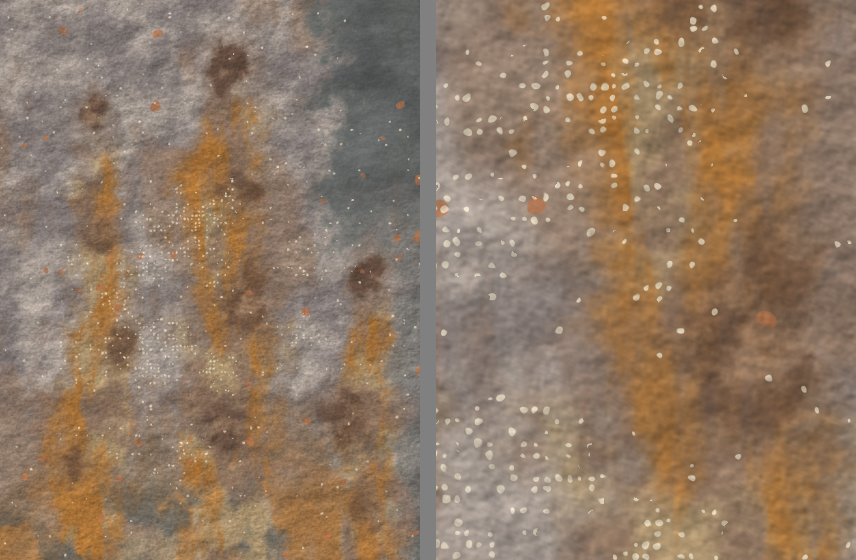
Left: the whole. Right: its middle third, enlarged.
Write a WebGL 1 fragment shader that draws this texture.

```glsl
precision highp float;
uniform vec2 u_resolution;

const vec3 MAUVE = vec3(0.50, 0.465, 0.455);
const vec3 PALE = vec3(0.65, 0.605, 0.57);
const vec3 BROWN = vec3(0.54, 0.43, 0.345);
const vec3 TAN = vec3(0.65, 0.55, 0.40);
const vec3 OCHRE = vec3(0.67, 0.44, 0.19);
const vec3 SLATE = vec3(0.345, 0.36, 0.355);
const vec3 SCAB = vec3(0.36, 0.27, 0.22);
const vec3 CORAL = vec3(0.68, 0.43, 0.28);
const vec3 CHALK = vec3(0.86, 0.82, 0.73);

const vec3 STREAK_X = vec3(0.17, 0.41, 0.66);
const vec3 STREAK_TOP = vec3(0.77, 0.86, 0.49);
const vec3 STREAK_WIDTH = vec3(0.055, 0.070, 0.050);
const vec2 LIGHT_STEP = vec2(-0.0015, 0.0022);
const float RELIEF = 2.3;
const float GRAIN = 0.13;

float hash(vec2 p) {
  vec3 q = fract(vec3(p.xyx) * 0.1031);
  q += dot(q, q.yzx + 33.33);
  return fract((q.x + q.y) * q.z);
}

float noise(vec2 p) {
  vec2 i = floor(p), f = fract(p);
  f = f * f * (3.0 - 2.0 * f);
  return mix(mix(hash(i), hash(i + vec2(1.0, 0.0)), f.x),
             mix(hash(i + vec2(0.0, 1.0)), hash(i + 1.0), f.x), f.y);
}

float fbm(vec2 p) {
  float sum = 0.0, amp = 0.5;
  for (int i = 0; i < 6; i++) {
    sum += amp * noise(p);
    p = mat2(1.6, 1.2, -1.2, 1.6) * p + 17.3;
    amp *= 0.52;
  }
  return sum;
}

float height(vec2 p) {
  return fbm(p * vec2(17.0, 23.0) + 5.0);
}

// Scattered specks, one candidate in each cell
float specks(vec2 p, float cells, float density, float radius) {
  vec2 q = p * cells;
  q += 0.3 * vec2(noise(q * 1.7), noise(q * 1.7 + 40.0));
  vec2 id = floor(q);
  vec2 center = 0.35 + 0.3 * vec2(hash(id + 3.0), hash(id + 71.0));
  float r = radius * mix(0.5, 1.0, hash(id + 19.0));
  float soft = 0.8 * cells / u_resolution.y;
  float cover = 1.0 - smoothstep(r - soft, r + soft, length(fract(q) - center));
  return cover * step(hash(id + 7.0), density);
}

void main() {
  vec2 p = gl_FragCoord.xy / u_resolution.y;
  p.x += 0.5 * (0.75 - u_resolution.x / u_resolution.y);
  float broad = fbm(p * 6.0 + 11.0) - 0.5;
  float patchy = fbm(p * 15.0 + 31.0) - 0.5;
  float ragged = fbm(p * 38.0 + 53.0) - 0.5;
  float runs = fbm(p * vec2(24.0, 7.0) + 83.0) - 0.5;

  // Weathered mauve ground with pale and brownish patches
  vec3 color = mix(MAUVE, PALE, smoothstep(-0.17, 0.25, patchy + 0.5 * ragged));
  color = mix(color, BROWN, 0.6 * smoothstep(-0.02, 0.2, broad + 0.4 * runs));

  // Dark wet metal at the upper right and along the right edge
  float upper = smoothstep(0.54, 0.61, p.x + 0.16 * broad + 0.12 * ragged)
              * smoothstep(0.52, 0.69, p.y + 0.25 * patchy);
  float edge = smoothstep(0.69, 0.745, p.x + 0.15 * patchy);
  float wet = max(upper, 0.6 * edge);
  color = mix(color, SLATE + 0.16 * patchy, 0.93 * wet);

  // Rust running down from the scabs and pooling at the bottom
  float rust = 0.0, scab = 0.0, halo = 0.0;
  for (int i = 0; i < 3; i++) {
    float x = STREAK_X[i], top = STREAK_TOP[i];
    float width = STREAK_WIDTH[i] + 0.05 * max(top - p.y, 0.0);
    float across = abs(p.x - x + 0.10 * broad) / width;
    float run = 1.0 - smoothstep(0.35, 1.25, across + 1.3 * runs + 0.8 * ragged);
    run *= 1.0 - smoothstep(top - 0.09, top + 0.02, p.y + 0.1 * patchy);
    rust = max(rust, run);
    for (int j = 0; j < 4; j++) {
      vec2 id = vec2(float(i), float(j));
      vec2 jitter = vec2(hash(id + 13.0), hash(id + 29.0)) - 0.5;
      float below = min(float(j), 1.0);
      vec2 spot = vec2(x, top + 0.025 - 0.22 * float(j)) + vec2(0.10, 0.09) * below * jitter;
      float r = mix(0.026, 0.042, hash(id + 47.0));
      float d = length((p - spot) * vec2(1.0, 0.8)) / r + 1.5 * patchy + 1.1 * ragged;
      scab = max(scab, (1.0 - smoothstep(0.6, 1.15, d)) * mix(0.85, 0.6, below));
      halo = max(halo, 1.0 - smoothstep(0.8, 2.1, d));
    }
  }
  float pool = 1.0 - smoothstep(0.06, 0.32, p.y + 0.45 * broad + 0.25 * patchy);
  rust = max(rust, 0.75 * pool) * (1.0 - 0.8 * edge);
  vec3 stain = mix(BROWN, TAN, smoothstep(-0.14, 0.12, patchy + 0.5 * runs));
  stain = mix(stain, OCHRE, smoothstep(0.02, 0.24, runs + 0.5 * broad + 0.14 * rust));
  color = mix(color, stain, 0.88 * rust);
  float bare = smoothstep(0.06, 0.18, fbm(p * 9.0 + 97.0) - 0.5) * pool;
  color = mix(color, SLATE, 0.65 * bare);
  color = mix(color, BROWN * 0.9, 0.4 * halo);
  color = mix(color, mix(SCAB, BROWN, smoothstep(-0.05, 0.25, ragged)), scab);

  // Coral flakes, denser on the right, and chalky clusters
  float flakes = specks(p, 30.0, 0.05 + 0.16 * edge, 0.24);
  color = mix(color, CORAL, 0.75 * flakes);
  vec2 middle = (p - vec2(0.37, 0.49)) / vec2(0.17, 0.22);
  float cluster = exp(-dot(middle, middle)) * smoothstep(-0.08, 0.2, patchy);
  float chalk = specks(p, 150.0, 0.012 + 0.55 * cluster, 0.34);
  color = mix(color, CHALK, 0.8 * chalk);

  // Rough surface lit from the upper left, with fine grain
  float slope = height(p) - height(p + LIGHT_STEP);
  float grain = noise(p * 300.0) + 0.6 * noise(p * 170.0 + 9.0) - 0.8;
  float shade = RELIEF * slope + GRAIN * grain;
  color *= 1.0 + shade * (1.0 - 0.45 * upper);
  gl_FragColor = vec4(clamp(color, 0.0, 1.0), 1.0);
}
```
